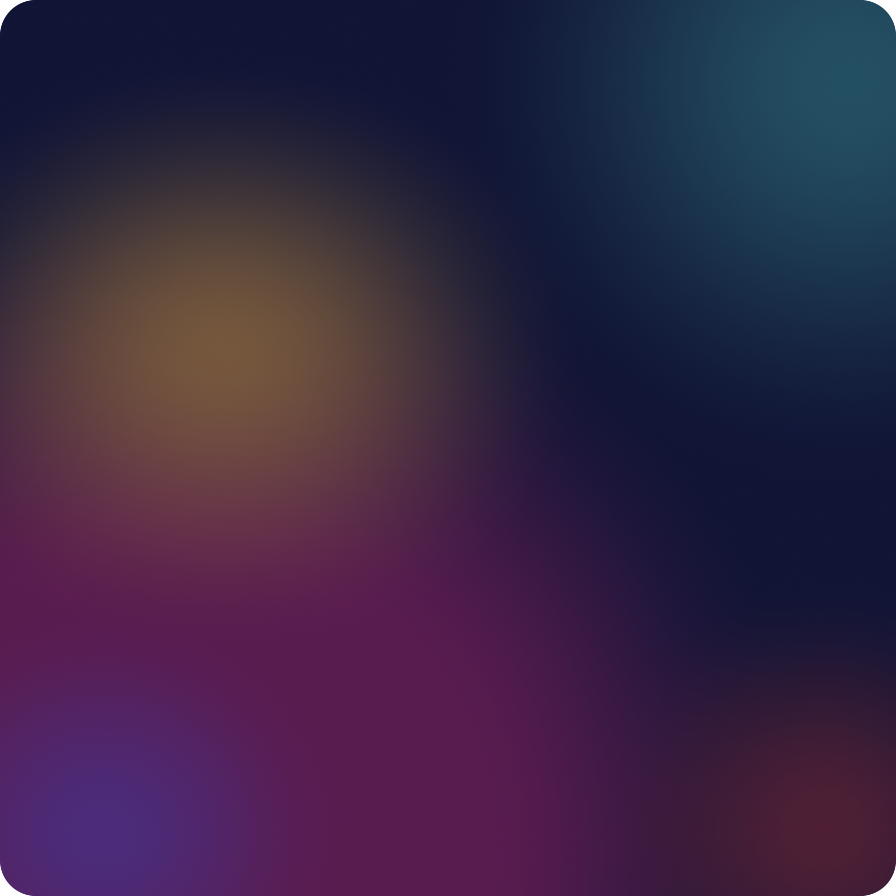
Reproduce this background procedurally as a WebGL 2 fragment shader.

```glsl
#version 300 es
precision highp float;
// Draws a dark rounded panel lit by soft, overlapping colour glows.

uniform vec2 u_resolution;
out vec4 fragColor;

const vec3 NAVY    = vec3(0.065, 0.080, 0.210);
const vec3 TEAL    = vec3(0.140, 0.310, 0.385);
const vec3 MAGENTA = vec3(0.350, 0.110, 0.310);
const vec3 VIOLET  = vec3(0.295, 0.170, 0.480);
const vec3 RED     = vec3(0.320, 0.125, 0.205);
const vec3 AMBER   = vec3(0.520, 0.395, 0.235);
const vec3 PAPER   = vec3(1.0);

// Elliptical falloff: full inside the core fraction, zero at the radii.
float glow(vec2 p, vec2 center, vec2 radii, float core) {
    return 1.0 - smoothstep(core, 1.0, length((p - center) / radii));
}

// Signed distance to a rounded box centred on the origin.
float roundedBox(vec2 p, vec2 halfSize, float radius) {
    vec2 q = abs(p) - halfSize + radius;
    return length(max(q, 0.0)) + min(max(q.x, q.y), 0.0) - radius;
}

// Sine-free hash in the range 0 to 1.
float hash(vec2 p) {
    vec3 h = fract(vec3(p.xyx) * 0.1031);
    h += dot(h, h.yzx + 33.33);
    return fract((h.x + h.y) * h.z);
}

void main() {
    vec2 uv = gl_FragCoord.xy / u_resolution;

    // Glows, layered from back to front
    vec3 color = NAVY;
    color = mix(color, TEAL, glow(uv, vec2(0.95, 0.91), vec2(0.46), 0.0));
    color = mix(color, MAGENTA, glow(uv, vec2(0.195, 0.05), vec2(0.74), 0.44));
    color = mix(color, RED, 0.95 * glow(uv, vec2(0.92, 0.075), vec2(0.29), 0.0));
    color = mix(color, VIOLET, glow(uv, vec2(0.115, 0.07), vec2(0.28, 0.26), 0.0));
    color = mix(color, AMBER, 0.82 * glow(uv, vec2(0.25, 0.61), vec2(0.42, 0.34), 0.0));

    // Faint dither against banding
    color += (hash(gl_FragCoord.xy) - 0.5) / 255.0;

    // Rounded corners with a smooth edge
    float edge = roundedBox(uv - 0.5, vec2(0.5), 0.04);
    float pixel = 1.0 / min(u_resolution.x, u_resolution.y);
    float outside = smoothstep(-0.5 * pixel, 0.5 * pixel, edge);
    fragColor = vec4(mix(color, PAPER, outside), 1.0);
}
```
